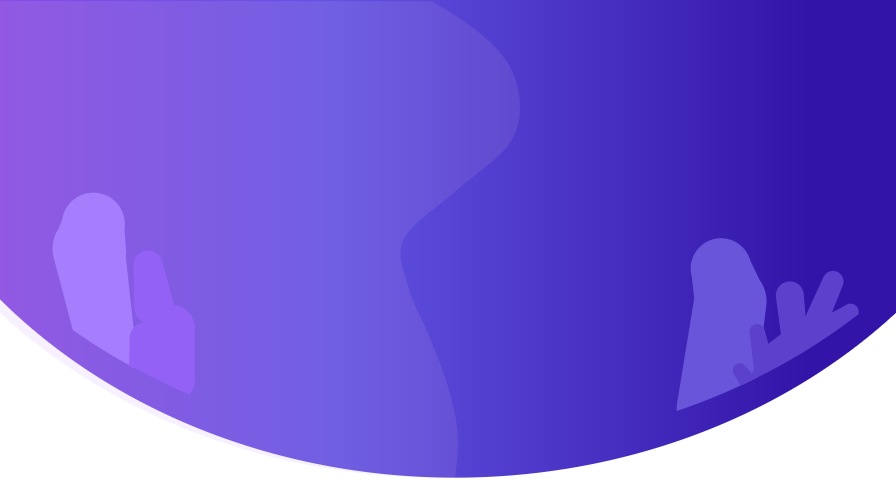
A Shadertoy shader for this background:

```glsl
const vec2 CANVAS = vec2(768.0, 411.0);   // design units, y runs down
const vec2 BOWL_CENTER = vec2(390.0, -31.0);
const vec2 BOWL_RADII = vec2(515.0, 440.0);

const vec3 WHITE = vec3(1.0);
const vec3 PALE_RIM = vec3(0.97, 0.94, 1.0);
const vec3 VIOLET = vec3(0.53, 0.30, 0.89);
const vec3 PERIWINKLE = vec3(0.383, 0.325, 0.885);
const vec3 INDIGO = vec3(0.20, 0.08, 0.66);
const vec3 VEIL = vec3(0.95, 0.80, 0.90);
const vec3 LILAC = vec3(0.65, 0.49, 0.99);
const vec3 ORCHID = vec3(0.58, 0.38, 0.97);
const vec3 SLATE = vec3(0.41, 0.335, 0.85);
const vec3 CORAL = vec3(0.36, 0.255, 0.80);

// Approximate signed distance to an ellipse
float ellipse(vec2 p, vec2 center, vec2 radii) {
    vec2 q = p - center;
    float k = length(q / radii);
    return k * (k - 1.0) / max(length(q / (radii * radii)), 1e-5);
}

// Tapered capsule; each end holds its centre in xy and radius in z
float lobe(vec2 p, vec3 a, vec3 b) {
    vec2 axis = b.xy - a.xy;
    float h = clamp(dot(p - a.xy, axis) / dot(axis, axis), 0.0, 1.0);
    return length(p - a.xy - axis * h) - mix(a.z, b.z, h);
}

// Smooth curve through evenly spaced knots
float catmullRom(float a, float b, float c, float d, float t) {
    return b + 0.5 * t * (c - a + t * (2.0 * a - 5.0 * b + 4.0 * c - d
             + t * (3.0 * (b - c) + d - a)));
}

// Horizontal position of the S-shaped divider at a given depth
float dividerX(float y) {
    float knots[13] = float[13](280.0, 368.0, 425.0, 445.0, 436.5, 390.0, 346.0,
                                350.0, 367.5, 383.0, 392.0, 390.0, 382.0);
    float s = clamp(y / 41.0, 0.0, 9.999);
    int i = int(s);
    return catmullRom(knots[i], knots[i + 1], knots[i + 2], knots[i + 3], fract(s));
}

float coverage(float dist, float pixel) {
    return clamp(0.5 - dist / pixel, 0.0, 1.0);
}

vec3 paint(vec3 under, vec3 color, float dist, float pixel) {
    return mix(under, color, coverage(dist, pixel));
}

float lilacBush(vec2 p) {
    float crown = lobe(p, vec3(80, 192, 27), vec3(77, 212, 31.5));
    float stem = lobe(p, vec3(76, 213, 31), vec3(93, 305, 24));
    return min(crown, stem);
}

float orchidBush(vec2 p) {
    float tip = lobe(p, vec3(127, 227, 12.5), vec3(132, 262, 17));
    float right = lobe(p, vec3(147, 281, 20), vec3(147, 325, 20));
    float left = lobe(p, vec3(125, 290, 14), vec3(130, 320, 20));
    return min(tip, min(right, left));
}

float slateBush(vec2 p) {
    float crown = lobe(p, vec3(618, 230, 26), vec3(626, 258, 31));
    float stem = lobe(p, vec3(626, 258, 31), vec3(613, 350, 33));
    return min(crown, stem);
}

float coralBush(vec2 p) {
    float body = min(lobe(p, vec3(645, 336, 8), vec3(670, 312, 21)),
                     lobe(p, vec3(670, 312, 21), vec3(700, 288, 20)));
    float low = min(lobe(p, vec3(634, 317, 6), vec3(645, 332, 8)),
                    lobe(p, vec3(649, 284, 6.5), vec3(655, 315, 9)));
    float high = min(lobe(p, vec3(677, 253, 12), vec3(681, 290, 11)),
                     lobe(p, vec3(714, 241, 9), vec3(699, 276, 10)));
    float side = lobe(p, vec3(729, 267, 7), vec3(700, 288, 12));
    return min(min(body, side), min(low, high));
}

// Horizontal gradient with a translucent veil left of the divider
vec3 bowlColor(vec2 p, float pixel) {
    vec3 color = mix(VIOLET, PERIWINKLE, clamp(p.x / 290.0, 0.0, 1.0));
    color = mix(color, INDIGO, clamp((p.x - 290.0) / 400.0, 0.0, 1.0));
    float slope = (dividerX(p.y + 1.0) - dividerX(p.y - 1.0)) * 0.5;
    float divider = (p.x - dividerX(p.y)) / sqrt(1.0 + slope * slope);
    return mix(color, VEIL, 0.1 * coverage(max(divider, 1.0 - p.y), pixel));
}

void mainImage(out vec4 fragColor, in vec2 fragCoord) {
    vec2 uv = fragCoord / iResolution.xy;
    vec2 p = vec2(uv.x, 1.0 - uv.y) * CANVAS;
    float pixel = CANVAS.y / iResolution.y;

    // Bowl and its pale rim
    float rim = ellipse(p, BOWL_CENTER - vec2(12.0, 0.0), BOWL_RADII);
    float bowl = ellipse(p, BOWL_CENTER, BOWL_RADII);
    vec3 color = paint(WHITE, PALE_RIM, rim, pixel);
    color = paint(color, bowlColor(p, pixel), bowl, pixel);

    // Bushes trimmed by the curved ground
    float ground = ellipse(p, BOWL_CENTER - vec2(0.0, 26.0), BOWL_RADII);
    color = paint(color, LILAC, max(lilacBush(p), ground), pixel);
    color = paint(color, ORCHID, max(orchidBush(p), ground), pixel);
    color = paint(color, SLATE, max(slateBush(p), ground), pixel);
    color = paint(color, CORAL, max(coralBush(p), ground), pixel);

    fragColor = vec4(color, 1.0);
}
```
